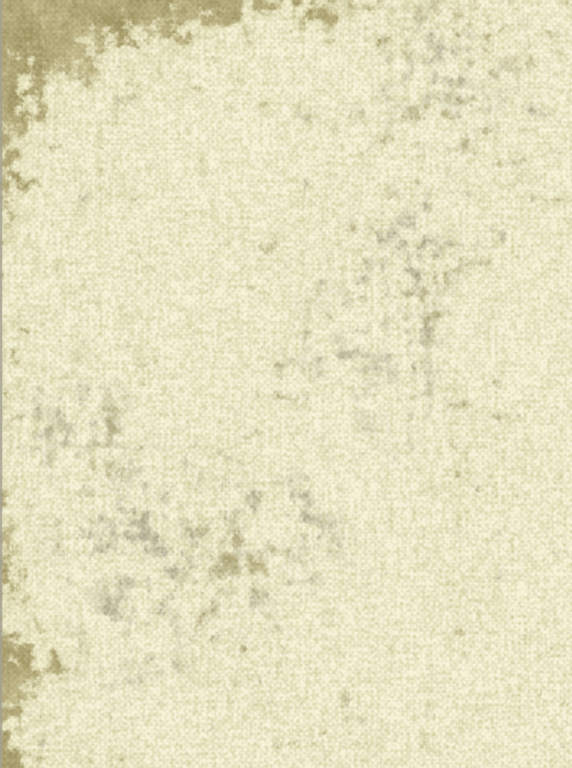
A Shadertoy shader for this texture:

```glsl
// Aged cream linen with a fine weave, frayed olive borders and scattered grey smudges.
#define THREADS 118.0
#define WEAVE_DEPTH 0.24
#define GRAIN_DEPTH 0.62
#define SLUB_DEPTH 0.36
#define SPECK_LEVEL 0.40
#define SMUDGE_GAIN 0.42
#define STAIN_LEVEL 0.40
#define CREAM vec3(0.955, 0.940, 0.835)
#define STRAW vec3(0.845, 0.830, 0.660)
#define OLIVE vec3(0.610, 0.565, 0.365)
#define KHAKI vec3(0.770, 0.730, 0.555)
#define GREY vec3(0.665, 0.650, 0.550)

// Smudge clusters: centre and radius in canvas heights
const vec3 CLUSTERS[8] = vec3[8](
    vec3(0.16, 0.32, 0.070), vec3(0.29, 0.27, 0.065),
    vec3(0.11, 0.43, 0.060), vec3(0.49, 0.54, 0.080),
    vec3(0.58, 0.92, 0.085), vec3(0.17, 0.19, 0.060),
    vec3(0.53, 0.67, 0.060), vec3(0.39, 0.31, 0.060));

vec2 hashGradient(vec2 cell) {
    vec3 h = fract(cell.xyx * vec3(0.1031, 0.1030, 0.0973));
    h += dot(h, h.yzx + 33.33);
    float angle = 6.2832 * fract((h.x + h.y) * h.z);
    return vec2(cos(angle), sin(angle));
}

float gradientNoise(vec2 p) {
    vec2 i = floor(p), f = fract(p);
    vec2 u = f * f * f * (f * (f * 6.0 - 15.0) + 10.0);
    vec2 e = vec2(0.0, 1.0);
    float a = dot(hashGradient(i), f);
    float b = dot(hashGradient(i + e.yx), f - e.yx);
    float c = dot(hashGradient(i + e.xy), f - e.xy);
    float d = dot(hashGradient(i + e.yy), f - e.yy);
    return mix(mix(a, b, u.x), mix(c, d, u.x), u.y);
}

float fbm(vec2 p) {
    float sum = 0.0, amplitude = 1.0;
    for (int i = 0; i < 4; i++) {
        sum += amplitude * gradientNoise(p);
        p = mat2(1.6, 1.2, -1.2, 1.6) * p + 17.3;
        amplitude *= 0.62;
    }
    return sum;
}

// Streaks along both thread directions: across and along frequencies
float streaks(vec2 p, float across, float along) {
    return gradientNoise(p * vec2(across, along) + 5.7)
         + gradientNoise(p * vec2(along, across) + 41.2);
}

float clusterField(vec2 p) {
    float field = 0.0;
    for (int i = 0; i < 8; i++) {
        vec2 d = (p - CLUSTERS[i].xy) / CLUSTERS[i].z;
        field = max(field, exp(-0.6 * dot(d, d)));
    }
    return field;
}

// Dirt gathered along the left and upper borders, heaviest in the corners
float borderField(vec2 p) {
    float depth = 1.0 - p.y;
    float leftWeight = 0.42 + 0.45 * smoothstep(0.34, 0.05, depth)
                            + 0.50 * smoothstep(0.72, 0.88, depth);
    float topWeight = 0.28 + 0.75 * smoothstep(0.60, 0.12, p.x);
    return leftWeight * exp(-p.x / 0.065) + topWeight * exp(-depth / 0.065);
}

void mainImage(out vec4 fragColor, in vec2 fragCoord) {
    vec2 p = fragCoord / iResolution.y;
    float pixel = 1.0 / iResolution.y;

    // Cloth: checkered thread crossings, short slubs and crisp grain
    vec2 crossing = sin(6.2832 * THREADS * p);
    float weave = crossing.x * crossing.y * smoothstep(0.55, 0.25, THREADS * pixel);
    float grain = streaks(p, 235.0, 95.0);
    float slub = streaks(p, 190.0, 24.0);
    float fray = streaks(p, 75.0, 22.0);
    float broad = fbm(p * 5.0 + 3.1);
    float light = 0.69 + WEAVE_DEPTH * weave + GRAIN_DEPTH * grain
                + SLUB_DEPTH * slub - 0.10 * fray - 0.12 * broad;
    vec3 color = mix(STRAW, CREAM, clamp(light, -0.2, 1.1));

    // Faint flecks over the whole cloth, then denser specks in the clusters
    float cluster = clusterField(p);
    float border = borderField(p);
    float fine = fbm(p * vec2(58.0, 46.0) + 9.4);
    float medium = fbm(p * vec2(24.0, 20.0) + 77.0);
    float dirt = 0.75 * fine + 0.45 * fray + 0.20 * slub + 0.40 * medium
               + 0.35 * broad + SMUDGE_GAIN * cluster + 0.25 * min(border, 1.0) - 0.08;
    float fleck = smoothstep(SPECK_LEVEL - 0.10, SPECK_LEVEL + 0.25, dirt);
    float speck = smoothstep(SPECK_LEVEL + 0.15, SPECK_LEVEL + 0.60, dirt);
    float greyness = smoothstep(-0.15, 0.35,
        gradientNoise(p * 9.0) + 0.35 * cluster - 0.4 * border);
    vec3 speckColor = mix(mix(OLIVE, KHAKI, 0.3), GREY, greyness);
    float haze = cluster * smoothstep(-0.1, 0.6, medium + 0.5 * fray);
    color = mix(color, GREY + 0.08 * (light - 0.5), 0.35 * haze);
    color = mix(color, speckColor + 0.10 * (light - 0.5), 0.24 * fleck + 0.50 * speck);

    // Crumbling olive stain, with a pale halo and worn flecks
    float crumble = 0.38 * fbm(p * 9.0 + 21.0) + 0.36 * fbm(p * 48.0 + 12.0)
                  + 0.18 * medium + 0.16 * fray;
    float ragged = border + crumble;
    float halo = smoothstep(STAIN_LEVEL - 0.25, STAIN_LEVEL + 0.15, ragged);
    float stain = smoothstep(STAIN_LEVEL + 0.05, STAIN_LEVEL + 0.35, ragged);
    float tone = 0.42 + 0.65 * fbm(p * 14.0 + 60.0) + 0.30 * grain + 0.20 * slub;
    vec3 stainColor = mix(OLIVE, KHAKI, clamp(tone, -0.1, 1.1)) + 0.02 * weave;
    color = mix(color, STRAW + 0.08 * (light - 0.6), 0.45 * halo);
    color = mix(color, stainColor, 0.90 * stain);

    // Thin grey shadow on the left rim
    float rim = 1.0 - smoothstep(0.002, 0.002 + 1.5 * pixel, p.x);
    color = mix(color, vec3(0.64, 0.63, 0.57), 0.8 * rim);

    fragColor = vec4(clamp(color, 0.0, 1.0), 1.0);
}
```
